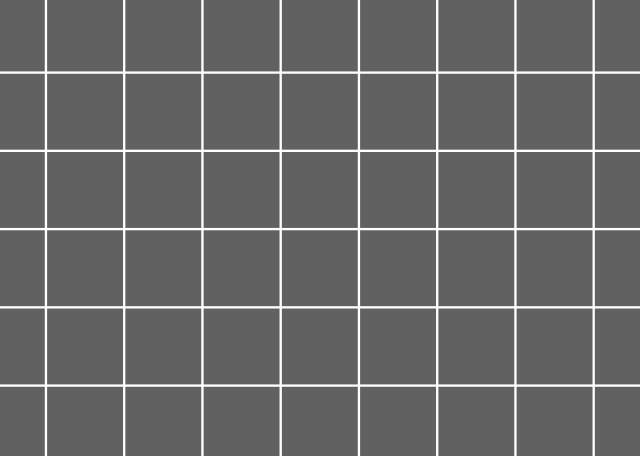
A Shadertoy shader for this pattern:

```glsl
// Square grid of thin white lines on a flat dark grey ground.

// Lengths are fractions of the canvas height.
const float CELL_SIZE  = 0.1716;
const float LINE_WIDTH = 0.0051;
const vec2  GRID_SHIFT = vec2(-0.0004, -0.0024); // offset from canvas centre
const vec2  GRID_PHASE = vec2(0.5, 0.0);         // centre: mid-cell in x, on a line in y
const vec3  GROUND_COLOR = vec3(0.38);
const vec3  LINE_COLOR   = vec3(1.0);

// Distance on each axis to the nearest grid line.
vec2 gridDistance(vec2 p) {
    vec2 cell = p / CELL_SIZE + GRID_PHASE;
    return abs(fract(cell + 0.5) - 0.5) * CELL_SIZE;
}

void mainImage(out vec4 fragColor, in vec2 fragCoord) {
    float pixel = 1.0 / iResolution.y;
    vec2 p = (fragCoord - 0.5 * iResolution.xy) * pixel - GRID_SHIFT;

    // Antialiased coverage of the vertical (x) and horizontal (y) lines.
    vec2 cover = clamp((0.5 * LINE_WIDTH - gridDistance(p)) / pixel + 0.5, 0.0, 1.0);
    float line = 1.0 - (1.0 - cover.x) * (1.0 - cover.y);

    fragColor = vec4(mix(GROUND_COLOR, LINE_COLOR, line), 1.0);
}
```
